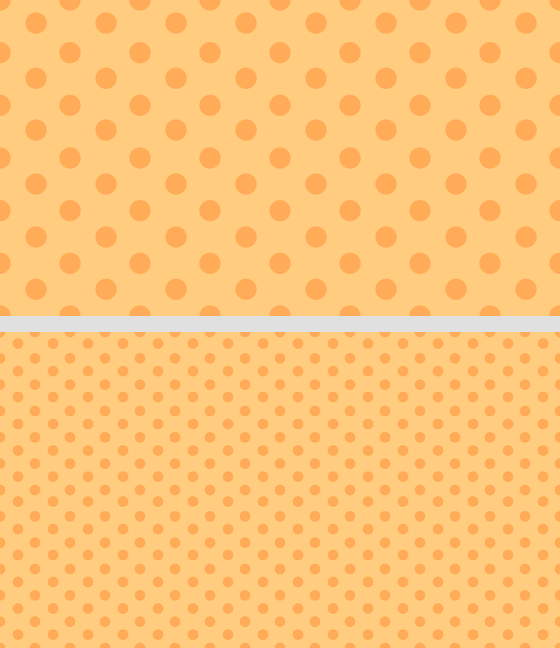
Top: one tile. Bottom: repeated 2 by 2.
Give the GLSL for this pattern, as a Shadertoy shader.

```glsl
// Orange polka dots on pale apricot: a regular lattice with a slightly uneven staggered one between.
#define REPEATS vec2(8.0, 6.0)
#define DOT_RADIUS 0.0336
#define STAGGER_X 0.515
#define GROUND_COLOR vec3(1.0, 0.80, 0.50)
#define DOT_COLOR vec3(1.0, 0.67, 0.34)

// Vertical drift of each staggered row, bottom to top, in cell heights
const float ROW_LIFT[6] = float[6](0.007, 0.0, 0.006, 0.031, 0.014, 0.062);

// Signed distance to a dot; offset in cells, result in canvas heights
float dotDistance(vec2 offset, vec2 cellSize) {
    return length(offset * cellSize) - DOT_RADIUS;
}

void mainImage(out vec4 fragColor, in vec2 fragCoord) {
    vec2 cellSize = vec2(iResolution.x / iResolution.y, 1.0) / REPEATS;
    vec2 grid = fragCoord / iResolution.xy * REPEATS;

    // Lattice dots sit on the cell corners
    vec2 cornerOffset = fract(grid + 0.5) - 0.5;

    // Staggered dots sit near the cell centres
    int row = int(mod(floor(grid.y), REPEATS.y));
    vec2 centerOffset = fract(grid) - vec2(STAGGER_X, 0.5 + ROW_LIFT[row]);

    float dist = min(dotDistance(cornerOffset, cellSize),
                     dotDistance(centerOffset, cellSize));

    // One-pixel soft edge
    float coverage = clamp(0.5 - dist * iResolution.y, 0.0, 1.0);
    fragColor = vec4(mix(GROUND_COLOR, DOT_COLOR, coverage), 1.0);
}
```
